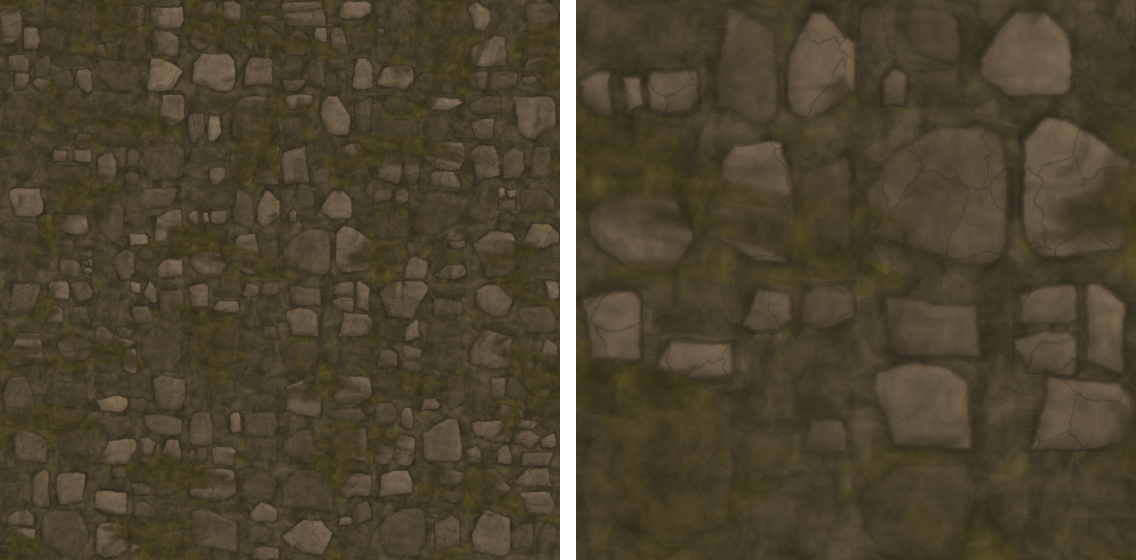
Left: the whole. Right: its middle third, enlarged.
A Shadertoy shader for this texture:

```glsl
// Weathered cobbles of mixed size, half sunk in mossy brown mud.

#define BLOCKS 6.0
#define EDGE_SOFTNESS 0.012
#define EDGE_WOBBLE 0.016
#define SHADOW 0.30
#define RIM_LIGHT 0.13
#define GRAIN 0.09
#define MUD_DARK vec3(0.245, 0.215, 0.145)
#define MUD_LIGHT vec3(0.335, 0.295, 0.205)
#define MOSS vec3(0.265, 0.235, 0.105)
#define STONE_DARK vec3(0.305, 0.260, 0.195)
#define STONE_LIGHT vec3(0.465, 0.400, 0.310)

vec2 hash2(vec2 p) {
    vec3 q = fract(p.xyx * vec3(0.1031, 0.1030, 0.0973));
    q += dot(q, q.yzx + 33.33);
    return fract((q.xx + q.yz) * q.zy);
}

// Layered, rotated and bent sines: soft irregular patches around zero.
float patches(vec2 p) {
    float sum = 0.0, amp = 0.5;
    for (int i = 0; i < 5; i++) {
        p = mat2(0.8, -0.6, 0.6, 0.8) * p * 1.75 + 1.3;
        p += 0.7 * sin(p.yx * 0.9 + float(i));
        sum += amp * sin(p.x) * sin(p.y);
        amp *= 0.65;
    }
    return sum;
}

// Cellular noise: x = gap to the second nearest point, y = cell value.
vec2 cellular(vec2 p) {
    vec2 id = floor(p), f = fract(p);
    float near = 9.0, second = 9.0, value = 0.0;
    for (int k = 0; k < 9; k++) {
        vec2 o = vec2(k % 3, k / 3) - 1.0;
        vec2 h = hash2(id + o + 71.0);
        float d = length(o + h - f);
        if (d < near) { second = near; near = d; value = fract(h.x * 17.3 + h.y); }
        else second = min(second, d);
    }
    return vec2(second - near, value);
}

// Splits a block into ever smaller boxes; returns a seed for the box hit.
vec2 splitBlock(vec2 p, out vec2 lo, out vec2 hi) {
    vec2 f = fract(p), seed = hash2(floor(p) + 13.0) * 90.0;
    lo = vec2(0.0);
    hi = vec2(1.0);
    for (int i = 0; i < 6; i++) {
        vec2 r = hash2(seed + float(i) * 7.0);
        float chance = i < 2 ? 1.0 : 0.86 - 0.14 * float(i);
        if (r.x > chance) break;
        vec2 cut = mix(lo, hi, 0.5 + 0.3 * (r.y - 0.5)), size = hi - lo;
        bool alongX = size.x * (0.85 + 0.3 * r.x) > size.y;
        bool upper = alongX ? f.x > cut.x : f.y > cut.y;
        vec2 axis = alongX ? vec2(1, 0) : vec2(0, 1);
        if (upper) lo = mix(lo, cut, axis);
        else hi = mix(hi, cut, axis);
        seed = hash2(seed + (upper ? 31.0 : 57.0)) * 90.0;
    }
    return seed;
}

// Rounded box with its corners chipped by random straight cuts.
float stoneDistance(vec2 q, vec2 extent, vec2 seed) {
    float radius = 0.4 * min(extent.x, extent.y);
    vec2 b = abs(q) - extent + radius;
    float d = length(max(b, 0.0)) + min(max(b.x, b.y), 0.0) - radius;
    for (int i = 0; i < 5; i++) {
        vec2 r = hash2(seed + 3.0 + float(i) * 11.0);
        float angle = 1.2566 * (float(i) + r.x);
        vec2 dir = vec2(cos(angle), sin(angle));
        d = max(d, dot(q, dir) - dot(abs(dir), extent) * mix(0.52, 1.0, r.y));
    }
    return d;
}

void mainImage(out vec4 fragColor, in vec2 fragCoord) {
    vec2 p = fragCoord / iResolution.y * BLOCKS;
    float blur = max(EDGE_SOFTNESS, BLOCKS / iResolution.y);
    float broad = patches(p * vec2(1.5, 2.2));
    float fine = patches(p * 9.0 + 5.0);
    vec2 rubble = cellular(p * 13.0 + 0.5 * broad);

    // Stone under this point
    vec2 warp = vec2(patches(p * 4.0 + 2.0), patches(p * 4.0 + 19.0));
    vec2 w = p + EDGE_WOBBLE * warp, lo, hi;
    vec2 seed = splitBlock(w, lo, hi);
    vec2 look = hash2(seed + 5.0), fit = hash2(seed + 9.0);
    vec2 room = 0.5 * (hi - lo);
    vec2 extent = room * mix(vec2(0.76), vec2(0.95), fit);
    vec2 q = fract(w) - 0.5 * (lo + hi) - (room - extent) * (look - 0.5);
    float d = stoneDistance(q, extent, seed) + 0.008 * fine;
    float exposed = smoothstep(0.0, 0.75, look.x) * smoothstep(0.55, 0.0, broad);

    // Mud with moss and loose rubble
    vec3 mud = mix(MUD_DARK, MUD_LIGHT, smoothstep(-0.7, 0.8, fine + 0.5 * warp.x));
    float moss = smoothstep(0.0, 0.5, broad + 0.25 * fine);
    mud = mix(mud, MOSS * (1.0 + 0.25 * fine), 0.75 * moss);
    mud *= 1.0 + 0.14 * (rubble.y - 0.5);
    mud *= 1.0 - SHADOW * (0.3 + 0.7 * exposed) * exp(-max(d, 0.0) * 45.0);

    // Stone face: worn facets, faint cracks and a rim lit from the upper right
    vec2 facet = cellular(w * 5.0 + 0.25 * warp + seed);
    float tone = 0.16 + 0.5 * look.y * exposed + 0.22 * (facet.y - 0.5) + 0.3 * warp.y;
    vec3 stone = mix(STONE_DARK, STONE_LIGHT, clamp(tone + 0.16 * exposed, 0.0, 1.1));
    float crack = 1.0 - smoothstep(0.0, 0.07, facet.x);
    stone *= 1.0 - 0.16 * crack * step(0.5, fit.x);
    float rim = smoothstep(-0.07, -0.015, d);
    float facing = dot(normalize(q / extent + 1e-4), normalize(vec2(0.5, 0.8)));
    stone *= 1.0 + RIM_LIGHT * rim * facing;
    stone *= 1.0 - 0.22 * exp(-abs(d) * 90.0);

    float cover = 1.0 - smoothstep(-blur, blur, d);
    vec3 color = mix(mud, stone, cover * mix(0.22, 1.0, exposed));
    color *= 1.0 + GRAIN * patches(p * 22.0);
    fragColor = vec4(color, 1.0);
}
```
